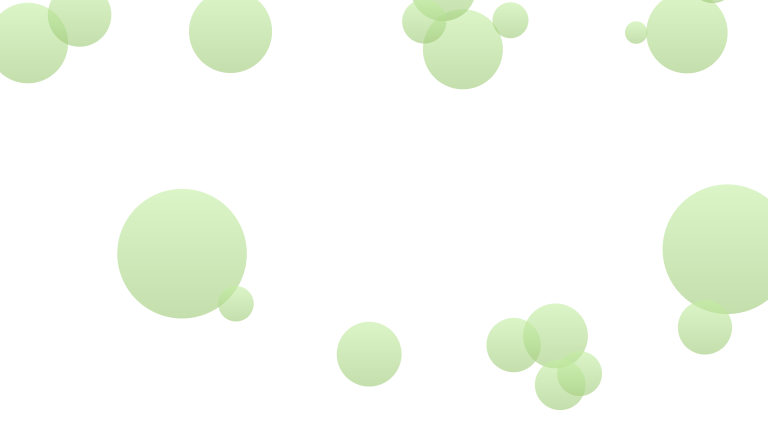
A Shadertoy shader for this background:

```glsl
float hash(float n) {
    return fract(sin(n * 12.9898) * 43758.5453);
}

// Translucent disc, pale at the top and deeper green at the bottom
vec3 paintBubble(vec3 base, vec2 p, vec2 center, float radius) {
    vec2 offset = p - center;
    float height = clamp(0.5 + 0.5 * offset.y / radius, 0.0, 1.0);
    vec3 green = mix(vec3(0.615, 0.785, 0.46), vec3(0.77, 0.935, 0.64), height);
    float coverage = clamp(0.5 - (length(offset) - radius) * iResolution.y, 0.0, 1.0);
    return mix(base, green, 0.6 * coverage);
}

void mainImage(out vec4 fragColor, in vec2 fragCoord) {
    vec2 p = fragCoord / iResolution.y;
    vec3 color = vec3(1.0);

    // Four clusters in a lower row, four along the top edge
    for (int i = 0; i < 8; i++) {
        float seed = float(i) * 17.0 + 3.0;
        float column = float(i % 4);
        bool isTop = i >= 4;
        bool isOuter = abs(column - 1.5) > 1.0;

        vec2 center = isTop ? vec2(0.04 + 0.52 * column, 0.91)
                            : vec2(0.42 + 0.42 * column, isOuter ? 0.41 : 0.21);
        center += 0.06 * (vec2(hash(seed), hash(seed + 1.0)) - 0.5);
        float radius = isTop ? mix(0.08, 0.1, hash(seed + 2.0))
                             : (isOuter ? 0.15 : 0.075);
        color = paintBubble(color, p, center, radius);

        // Smaller bubbles overlap the rim, facing away from the middle
        int satellites = (3 * i + 1) % 4;
        for (int k = 0; k < satellites; k++) {
            float s = seed + 3.0 + 3.0 * float(k);
            float angle = 3.14159 * (float(k) + hash(s)) / float(satellites);
            vec2 outward = vec2(cos(angle), isTop ? sin(angle) : -sin(angle));
            float size = mix(0.026, 0.076, hash(s + 1.0));
            float reach = radius + size * mix(0.3, 0.9, hash(s + 2.0));
            color = paintBubble(color, p, center + outward * reach, size);
        }
    }

    fragColor = vec4(color, 1.0);
}
```
